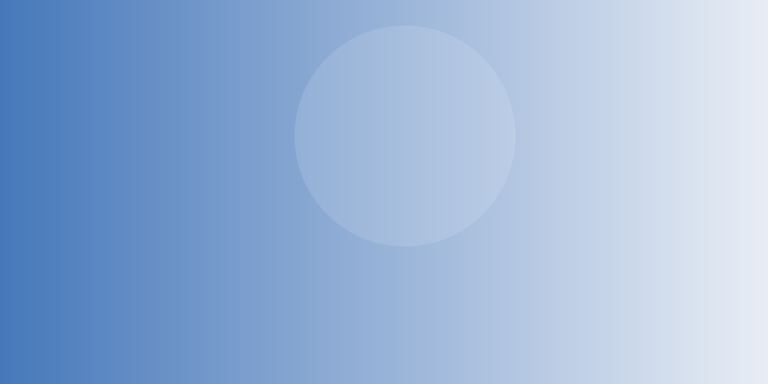
Write a WebGL 1 fragment shader that draws this background.

```glsl
precision highp float;
// A calm blue backdrop: a horizontal gradient from deep blue to near white,
// with one pale translucent disc above the centre. The disc is a signed
// distance field, blended over the gradient with a one-pixel smooth edge.

uniform vec2 u_resolution;

const vec3 DEEP_BLUE = vec3(0.275, 0.470, 0.730);
const vec3 PALE_MIST = vec3(0.910, 0.930, 0.960);
const vec3 DISC_TINT = vec3(1.0);

const vec2 DISC_CENTER = vec2(0.0547, 0.1458); // from canvas centre, in heights
const float DISC_RADIUS = 0.2878;
const float DISC_OPACITY = 0.12;

// Signed distance to a circle, negative inside
float circleDistance(vec2 point, vec2 center, float radius) {
  return length(point - center) - radius;
}

// Coverage of a shape, softened over the given width
float coverage(float dist, float softness) {
  return 1.0 - smoothstep(-softness, softness, dist);
}

// Left to right blend, t from 0 to 1
vec3 backdrop(float t) {
  return mix(DEEP_BLUE, PALE_MIST, t);
}

void main() {
  vec2 uv = gl_FragCoord.xy / u_resolution;
  vec2 point = (gl_FragCoord.xy - 0.5 * u_resolution) / u_resolution.y;
  float pixel = 1.0 / u_resolution.y;

  // Gradient
  vec3 color = backdrop(uv.x);

  // Translucent disc
  float dist = circleDistance(point, DISC_CENTER, DISC_RADIUS);
  color = mix(color, DISC_TINT, DISC_OPACITY * coverage(dist, 0.75 * pixel));

  gl_FragColor = vec4(color, 1.0);
}
```
